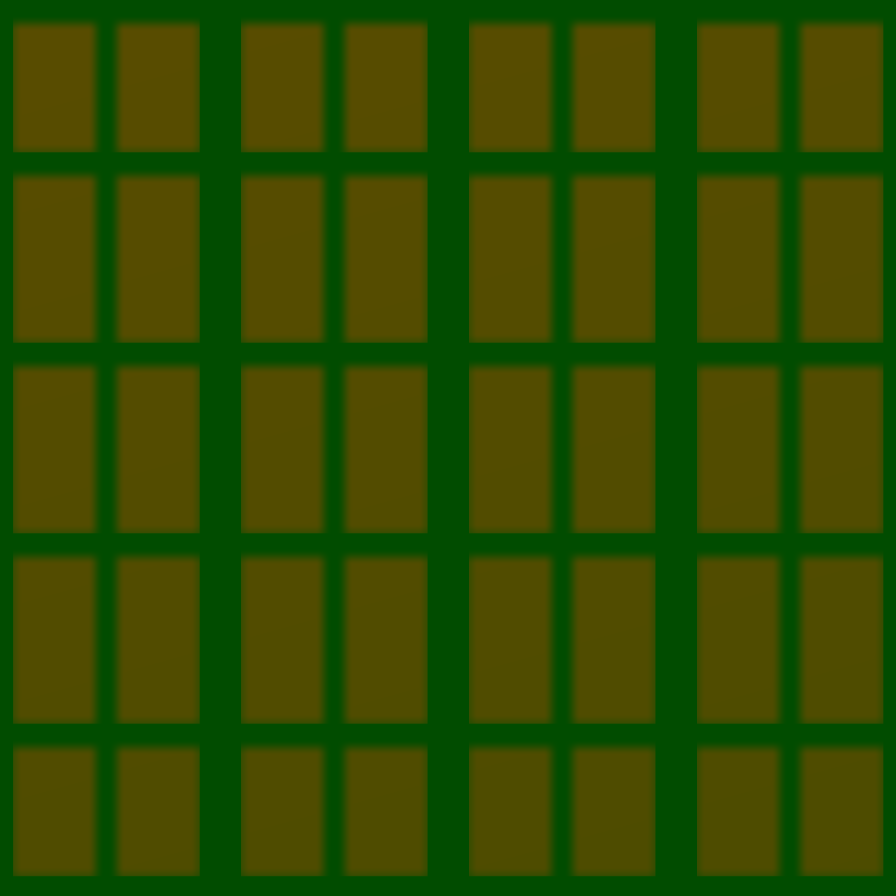
Give the GLSL for this pattern, as a three.js fragment shader.

```glsl
varying vec2 vUv;

// Position within a repeat, measured from its start.
float repeatFrom(float position, float start, float period) {
  return mod(position - start, period);
}

// Crisp boundary with a faint shaded rim just inside it.
float crispEdge(float inside) {
  float cover = smoothstep(-0.001, 0.001, inside);
  return cover * mix(0.72, 1.0, smoothstep(0.0, 0.010, inside));
}

// Blurred boundary that fades into the bar beside it.
float softEdge(float inside) {
  return smoothstep(-0.005, 0.013, inside);
}

// Pair of panes split by a thin mullion, between wide posts.
float paneColumns(float x, float margin, float period, float halfPair, float halfMullion) {
  float fromMullion = abs(repeatFrom(x, margin, period) - halfPair);
  return crispEdge(halfPair - fromMullion) * softEdge(fromMullion - halfMullion);
}

// Rows centred on the canvas, cut short by the frame at both ends.
float paneRows(float y, float period, float halfPane, float frame) {
  float local = repeatFrom(y, 0.5 - 0.5 * period, period) - 0.5 * period;
  float fromBottom = min(halfPane + local, y - frame);
  float fromTop = min(halfPane - local, 1.0 - frame - y);
  return crispEdge(fromBottom) * softEdge(fromTop);
}

// Brown glass, redder toward the upper left.
vec3 glassColor(vec2 p) {
  float red = mix(0.312, 0.348, p.y) - 0.010 * p.x;
  return vec3(red, 0.300, 0.0);
}

void main() {
  vec3 barColor = vec3(0.005, 0.300, 0.0);
  float columns = paneColumns(vUv.x, 0.0145, 0.2543, 0.1042, 0.0078);
  float rows = paneRows(vUv.y, 0.2126, 0.0951, 0.0222);
  gl_FragColor = vec4(mix(barColor, glassColor(vUv), columns * rows), 1.0);
}
```
